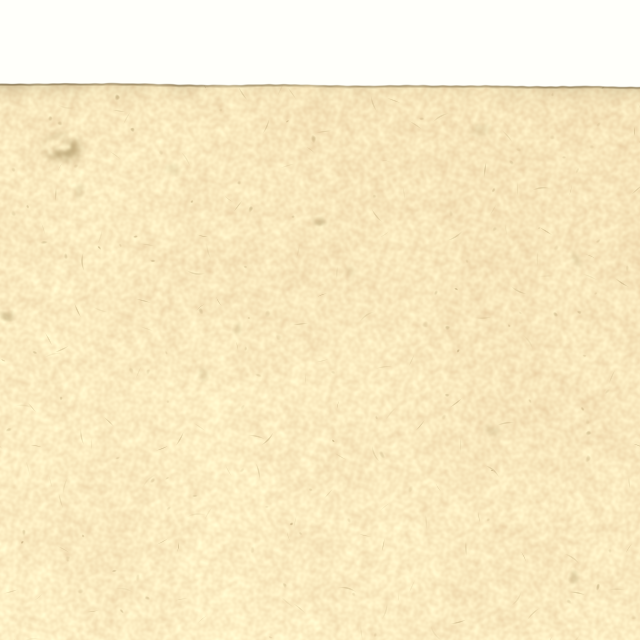
Reproduce this texture procedurally as a three.js fragment shader.

```glsl
varying vec2 vUv;

// Colours
const vec3 BACKDROP = vec3(1.0, 1.0, 0.98);
const vec3 PAPER_LIGHT = vec3(0.993, 0.935, 0.767);
const vec3 PAPER_MID = vec3(0.958, 0.878, 0.708);
const vec3 STAIN = vec3(0.62, 0.53, 0.34);
const vec3 EDGE_SHADE = vec3(0.52, 0.45, 0.31);

// Paper edge
const float EDGE_LEFT = 0.870;
const float EDGE_SLOPE = -0.006;
const float EDGE_ROUGHNESS = 0.002;
const float EDGE_SOFTNESS = 0.0016;
const float EDGE_LINE = 0.006;
const float EDGE_BAND = 0.032;

// Grain: cells across the canvas and strength of each layer
const vec4 GRAIN_SCALE = vec4(5.0, 25.0, 68.0, 135.0);
const vec4 GRAIN_GAIN = vec4(0.5, 0.6, 1.0, 1.0);
const float TONE_MEAN = 0.38;
const vec2 TONE_DRIFT = vec2(0.35, 0.5);

// Marks: half length and half width
const vec2 FIBRE_SIZE = vec2(0.015, 0.0019);
const vec2 SPECK_SIZE = vec2(0.0055, 0.004);
const vec2 SPOT_SIZE = vec2(0.019, 0.014);
const float FIBRE_BEND = 14.0;

// Large blotch near the upper left
const vec2 BLOTCH_CENTRE = vec2(0.1, 0.77);
const vec2 BLOTCH_SIZE = vec2(0.042, 0.032);

const float TAU = 6.28318;

vec2 hash2(vec2 p) {
  vec3 q = fract(p.xyx * vec3(0.1031, 0.1030, 0.0973));
  q += dot(q, q.yzx + 33.33);
  return fract((q.xx + q.yz) * q.zy);
}

mat2 rotation(float angle) {
  float c = cos(angle), s = sin(angle);
  return mat2(c, s, -s, c);
}

float cornerSlope(vec2 cell, vec2 offset) {
  float angle = TAU * hash2(cell).x;
  return dot(vec2(cos(angle), sin(angle)), offset);
}

float gradientNoise(vec2 p) {
  vec2 i = floor(p), f = fract(p);
  vec2 u = f * f * f * (f * (f * 6.0 - 15.0) + 10.0);
  vec2 x = vec2(1.0, 0.0);
  float low = mix(cornerSlope(i, f), cornerSlope(i + x, f - x), u.x);
  float high = mix(cornerSlope(i + x.yx, f - x.yx), cornerSlope(i + 1.0, f - 1.0), u.x);
  return mix(low, high, u.y);
}

// Scattered soft ellipses, turned at random and bent along their length
float marks(vec2 p, float cells, vec2 size, float bend, float density, float seed) {
  vec2 home = floor(p * cells);
  float cover = 0.0;
  for (int y = -1; y <= 1; y++) {
    for (int x = -1; x <= 1; x++) {
      vec2 cell = home + vec2(float(x), float(y));
      vec2 place = hash2(cell + seed);
      vec2 pick = hash2(cell + seed + 57.0);
      vec2 vary = hash2(cell + seed + 113.0);
      vec2 d = rotation(TAU * pick.y) * (p - (cell + place) / cells);
      d.y += bend * (vary.x - 0.5) * d.x * d.x * 2.0;
      float r = length(d / (size * mix(0.6, 1.1, vary.x)));
      float strength = step(pick.x, density) * mix(0.3, 1.0, vary.y * vary.y);
      cover = max(cover, strength * (1.0 - smoothstep(0.15, 1.0, r)));
    }
  }
  return cover;
}

void main() {
  // Mottled paper tone
  vec4 grain = vec4(
    gradientNoise(vUv * GRAIN_SCALE.x + 3.7),
    gradientNoise(rotation(0.5) * vUv * GRAIN_SCALE.y + 11.3),
    gradientNoise(rotation(1.1) * vUv * GRAIN_SCALE.z + 23.9),
    gradientNoise(rotation(0.3) * vUv * GRAIN_SCALE.w + 41.2));
  float tone = TONE_MEAN + dot(grain, GRAIN_GAIN) + dot(vUv - 0.45, TONE_DRIFT);
  vec3 paper = mix(PAPER_LIGHT, PAPER_MID, tone);

  // Fibres, specks and stains with ragged outlines
  vec2 ragged = vUv + 0.006 * grain.yz;
  float fibres = marks(vUv, 22.0, FIBRE_SIZE, FIBRE_BEND, 0.32, 5.0);
  float specks = marks(ragged, 24.0, SPECK_SIZE, 0.0, 0.22, 211.0);
  float spots = marks(ragged, 6.0, SPOT_SIZE, 0.0, 0.28, 307.0);
  float blotch = 1.0 - smoothstep(0.2, 1.0, length((ragged - BLOTCH_CENTRE) / BLOTCH_SIZE));
  blotch *= smoothstep(-0.35, 0.45, grain.y + 0.5 * grain.z);
  float stain = max(max(0.3 * fibres, 0.42 * specks), max(0.36 * spots, 0.62 * blotch));
  paper = mix(paper, STAIN, stain);

  // Shaded upper edge, stronger towards both sides
  float edge = EDGE_LEFT + EDGE_SLOPE * vUv.x;
  edge += EDGE_ROUGHNESS * (gradientNoise(vec2(vUv.x * 9.0, 2.5)) + 0.5 * grain.z);
  float depth = edge - vUv.y;
  float side = abs(vUv.x * 2.0 - 1.0);
  float line = (1.0 - smoothstep(0.0, EDGE_LINE, depth)) * (0.62 + 0.22 * side + 0.3 * grain.y);
  float band = exp(-max(depth, 0.0) / EDGE_BAND * 2.5);
  band *= 0.1 + 0.16 * smoothstep(0.4, 1.0, side) + 0.2 * grain.y;
  paper = mix(paper, EDGE_SHADE, clamp(max(line, band), 0.0, 1.0));

  float onPaper = smoothstep(-EDGE_SOFTNESS, EDGE_SOFTNESS, depth);
  gl_FragColor = vec4(mix(BACKDROP, paper, onPaper), 1.0);
}
```
